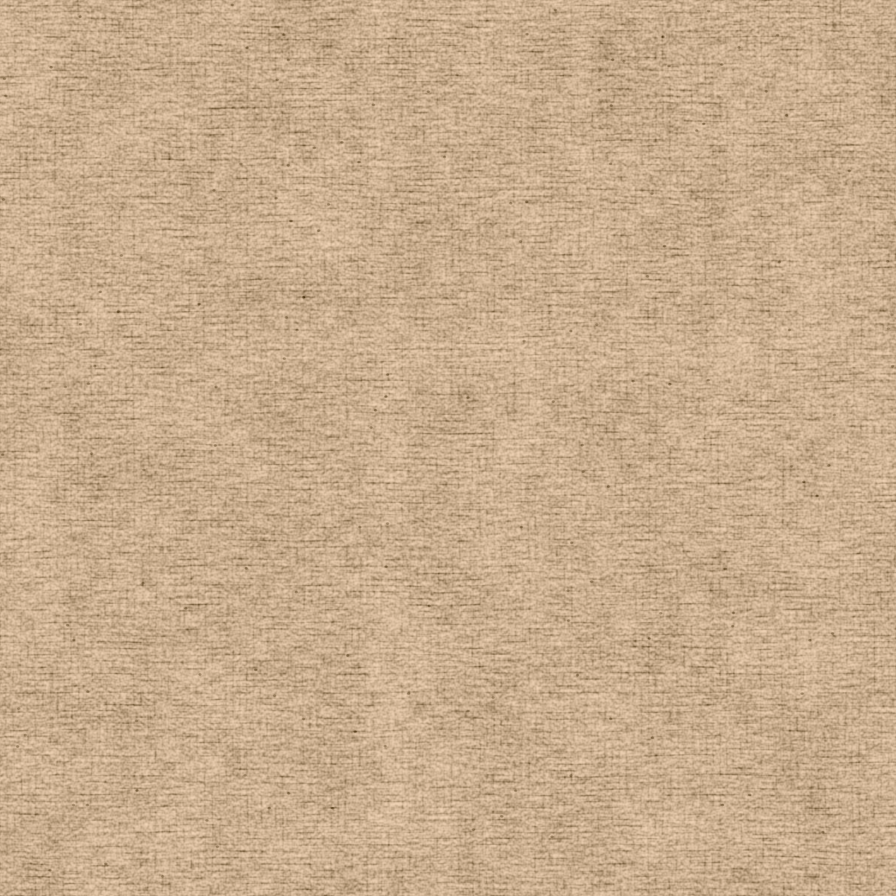
A Shadertoy shader for this texture:

```glsl
// Fine tan linen cloth: tight horizontal threads, soft grain and sparse dark flecks.

const vec3 CLOTH_COLOR = vec3(0.787, 0.678, 0.555);
const vec3 SHADE_TINT = vec3(1.0, 0.97, 1.0);   // channel response to light and shade
const float WEFT_COUNT = 141.0;                 // horizontal threads per canvas
const float WARP_COUNT = 127.0;                 // vertical threads per canvas
const float WEFT_DEPTH = 0.095;
const float WARP_DEPTH = 0.05;
const float THREAD_WAVER = 0.004;
const vec2 GRAIN_SCALE = vec2(197.0, 311.0);
const vec2 FUZZ_SCALE = vec2(373.0, 337.0);
const vec2 STREAK_SCALE = vec2(39.0, 207.0);
const vec2 BLOTCH_SCALE = vec2(9.0, 15.0);
const vec2 BAND_SCALE = vec2(23.0, 1.7);
const float GRAIN_GAIN = 0.16;
const float FUZZ_GAIN = 0.10;
const float STREAK_GAIN = 0.12;
const float BLOTCH_GAIN = 0.05;
const float BAND_GAIN = 0.03;
const float DARK_SKEW = 1.4;                    // stretches shadows, compresses lights
const float FLECK_GRID = 64.0;
const float FLECK_SHARE = 0.04;
const float FLECK_RADIUS = 0.0022;
const float FLECK_DEPTH = 0.24;

// Integer hash giving two values in 0..1.
vec2 hash2(vec2 cell) {
    uvec2 q = uvec2(ivec2(cell)) * uvec2(1597334673u, 3812015801u);
    uint n = (q.x ^ q.y) * 1597334673u;
    n = (n ^ (n >> 15)) * 2246822519u;
    n ^= n >> 13;
    return vec2(n & 65535u, n >> 16) / 65535.0;
}

float cornerSlope(vec2 cell, vec2 offset) {
    float angle = 6.28319 * hash2(cell).x;
    return dot(vec2(cos(angle), sin(angle)), offset);
}

float gradientNoise(vec2 p) {
    vec2 cell = floor(p);
    vec2 f = p - cell;
    vec2 blend = f * f * f * (f * (f * 6.0 - 15.0) + 10.0);
    vec2 e = vec2(1.0, 0.0);
    float low = mix(cornerSlope(cell, f), cornerSlope(cell + e, f - e), blend.x);
    float high = mix(cornerSlope(cell + e.yx, f - e.yx), cornerSlope(cell + 1.0, f - 1.0), blend.x);
    return mix(low, high, blend.y);
}

// Dark gap between neighbouring threads, broken into dashes along its length.
float threadGap(float across, float along, float dashCount, float seed) {
    float row = floor(across + 0.5);
    float gap = smoothstep(0.25, 0.5, abs(fract(across) - 0.5));
    float dash = gradientNoise(vec2(along * dashCount, row * 1.37 + seed));
    return gap * max(0.0, 0.5 + 1.8 * dash);
}

// Rare dark specks scattered over a jittered grid.
float flecks(vec2 uv) {
    vec2 cell = floor(uv * FLECK_GRID);
    float present = step(hash2(cell + 701.0).x, FLECK_SHARE);
    vec2 center = (cell + 0.15 + 0.7 * hash2(cell + 311.0)) / FLECK_GRID;
    float dist = length((uv - center) * vec2(0.8, 1.0));
    return present * (1.0 - smoothstep(0.25 * FLECK_RADIUS, FLECK_RADIUS, dist));
}

void mainImage(out vec4 fragColor, in vec2 fragCoord) {
    vec2 uv = fragCoord / min(iResolution.x, iResolution.y);

    // Threads waver slightly.
    vec2 waver = vec2(gradientNoise(uv * vec2(11.0, 7.0) + 40.0),
                      gradientNoise(uv * vec2(7.0, 13.0) + 80.0));
    vec2 cloth = uv + THREAD_WAVER * waver;

    // Woven gaps, offset by their mean so they keep the base tone.
    float weft = threadGap(cloth.y * WEFT_COUNT, cloth.x, 31.0, 5.5);
    float warp = threadGap(cloth.x * WARP_COUNT, cloth.y, 43.0, 211.5);
    float shade = WEFT_DEPTH * (0.13 - weft) + WARP_DEPTH * (0.13 - warp);

    // Fibre grain, slubs along the weft, and broad uneven tone.
    shade += GRAIN_GAIN * gradientNoise(cloth * GRAIN_SCALE + 17.3);
    shade += FUZZ_GAIN * gradientNoise(uv * FUZZ_SCALE + 503.7);
    shade += STREAK_GAIN * gradientNoise(cloth * STREAK_SCALE + 91.2);
    shade += BLOTCH_GAIN * gradientNoise(uv * BLOTCH_SCALE + 150.4);
    shade += BAND_GAIN * gradientNoise(uv * BAND_SCALE + 260.6);

    shade -= DARK_SKEW * (shade * shade - 0.003);
    shade -= FLECK_DEPTH * flecks(uv);

    fragColor = vec4(clamp(CLOTH_COLOR + shade * SHADE_TINT, 0.0, 1.0), 1.0);
}
```
